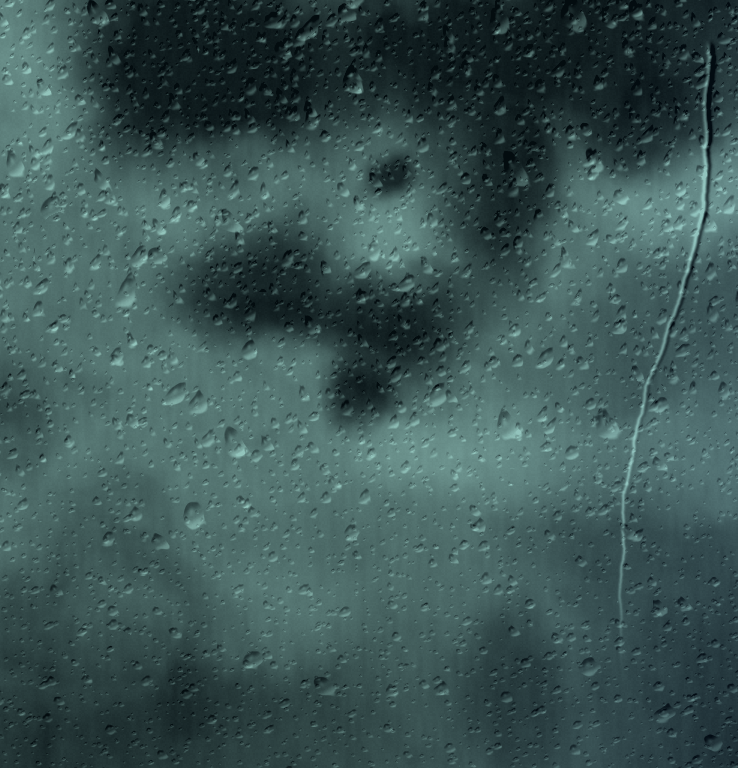
Reproduce this texture procedurally as a Shadertoy shader.

```glsl
#define SHADOW_COLOR vec3(0.045, 0.090, 0.100)
#define LIGHT_COLOR vec3(0.470, 0.635, 0.610)
#define BASE_TONE 0.62
#define STORM_DEPTH 0.52
#define HAZE_DEPTH 0.21
#define GLOW_GAIN 0.20
#define CLOUD_WARP 0.13
#define DROP_CONTRAST 0.50
#define GRAIN 0.035

float hash1(vec2 p) {
    vec3 q = fract(p.xyx * 0.1031);
    q += dot(q, q.yzx + 33.33);
    return fract((q.x + q.y) * q.z);
}

vec3 hash3(vec2 p) {
    vec3 q = fract(p.xyx * vec3(0.1031, 0.1030, 0.0973));
    q += dot(q, q.yxz + 33.33);
    return fract((q.xxy + q.yzz) * q.zyx);
}

float noise(vec2 p) {
    vec2 i = floor(p), f = fract(p);
    f = f * f * (3.0 - 2.0 * f);
    vec2 e = vec2(0, 1);
    return mix(mix(hash1(i), hash1(i + e.yx), f.x),
               mix(hash1(i + e), hash1(i + e.yy), f.x), f.y);
}

float fbm(vec2 p) {
    float sum = 0.0, gain = 0.5;
    for (int i = 0; i < 5; i++) {
        sum += gain * noise(p);
        p = mat2(1.6, 1.2, -1.2, 1.6) * p + 7.3;
        gain *= 0.5;
    }
    return sum;
}

// Soft union of cloud masses, each given as centre and radii
float cover(vec2 p, vec4 masses[7]) {
    float gap = 1.0;
    for (int i = 0; i < 7; i++) {
        float d = length((p - masses[i].xy) / masses[i].zw);
        gap *= smoothstep(0.3, 1.35, d);
    }
    return 1.0 - gap;
}

float skyTone(vec2 p) {
    vec4 storm[7] = vec4[7](
        vec4(0.26, 0.93, 0.18, 0.18), vec4(0.77, 0.97, 0.34, 0.18),
        vec4(0.65, 0.75, 0.09, 0.13), vec4(0.36, 0.64, 0.13, 0.10),
        vec4(0.52, 0.59, 0.12, 0.07), vec4(0.46, 0.49, 0.05, 0.06),
        vec4(0.49, 0.79, 0.04, 0.03));
    vec4 haze[7] = vec4[7](
        vec4(0.84, 0.28, 0.16, 0.10), vec4(0.02, 0.46, 0.09, 0.11),
        vec4(0.67, 0.09, 0.07, 0.12), vec4(0.15, 0.06, 0.40, 0.20),
        vec4(0.95, 0.10, 0.20, 0.20), vec4(0.88, 0.57, 0.12, 0.10),
        vec4(0.45, 0.92, 0.36, 0.15));
    vec4 glow[7] = vec4[7](
        vec4(0.27, 0.76, 0.14, 0.07), vec4(0.44, 0.82, 0.09, 0.06),
        vec4(0.91, 0.75, 0.12, 0.08), vec4(0.60, 0.42, 0.16, 0.08),
        vec4(0.05, 0.90, 0.10, 0.15), vec4(0.52, 0.69, 0.10, 0.08),
        vec4(0.36, 0.20, 0.12, 0.08));
    vec2 warp = vec2(fbm(p * 6.0), fbm(p * 6.0 + 19.0)) - 0.48;
    vec2 q = p + CLOUD_WARP * warp;
    float tone = BASE_TONE - 0.20 * (1.0 - smoothstep(0.0, 0.45, p.y));
    tone += 0.34 * (fbm(p * vec2(4.0, 5.0) + 3.0 * warp) - 0.48);
    tone += GLOW_GAIN * cover(q, glow) - HAZE_DEPTH * cover(q, haze);
    return max(tone - STORM_DEPTH * cover(q, storm), 0.03);
}

// Jittered beads of water: dark upper side, lit lower crescent, small glint
float drops(vec2 p, float cells, float fill, float flatten) {
    vec2 g = p * cells, base = floor(g);
    float shade = 0.0;
    for (int y = -1; y <= 1; y++)
    for (int x = -1; x <= 1; x++) {
        vec2 id = base + vec2(x, y);
        vec3 place = hash3(id + cells), form = hash3(id + cells * 3.0 + 41.0);
        if (place.z > fill) continue;
        float size = mix(0.13, 0.36, form.x * form.x);
        vec2 q = (g - id - 0.1 - 0.8 * place.xy) / size;
        q.x += (form.y - 0.5) * q.y;
        q *= vec2(1.0 + 0.25 * q.y, 1.0 / mix(0.9, 1.9, form.z * flatten));
        float r = length(q) + 0.35 * (noise(q * 1.7 + id) - 0.5);
        float aa = min(cells / (size * iResolution.y), 0.6);
        float body = 1.0 - smoothstep(1.0 - aa, 1.0 + aa, r);
        float side = dot(q, vec2(-0.45, 0.9));
        vec2 glint = q - vec2(-0.25, 0.3);
        shade += body * (0.95 * smoothstep(0.1, 0.8, -side)
                       - 0.85 * smoothstep(0.0, 0.7, side)
                       + 0.60 * exp(-12.0 * dot(glint, glint)));
    }
    return shade;
}

// Thin wandering run of water down the right side
float trickle(vec2 p) {
    float path = 0.805 + 0.118 * smoothstep(0.26, 0.85, p.y);
    path += 0.022 * (fbm(vec2(p.y * 14.0, 2.0)) - 0.5);
    float d = (p.x - path) / mix(0.0018, 0.0032, p.y);
    float ends = smoothstep(0.10, 0.30, p.y) * (1.0 - smoothstep(0.93, 0.95, p.y));
    float lit = exp(-d * d), dark = exp(-(d - 1.7) * (d - 1.7));
    return ends * (0.5 * lit - 0.7 * dark * smoothstep(0.3, 0.9, p.y));
}

void mainImage(out vec4 fragColor, in vec2 fragCoord) {
    vec2 p = fragCoord / iResolution.y;
    float tone = skyTone(p);

    // Three sizes of bead, denser over the dark clouds
    float flatten = smoothstep(0.05, 0.6, p.y);
    float wet = mix(0.75, 1.15, noise(p * 9.0)) + 0.25 * (1.0 - smoothstep(0.1, 0.4, tone));
    float beads = 0.75 * drops(p, 88.0, 0.50 * wet, flatten)
                + drops(p, 50.0, 0.42 * wet, flatten)
                + drops(p, 25.0, 0.20 * wet * mix(0.6, 1.3, p.y), flatten);
    tone += DROP_CONTRAST * beads * mix(0.65, 1.0, p.y);
    tone += trickle(p);

    // Faint runs on the glass and fine grain
    tone += 0.05 * (noise(p * vec2(150.0, 22.0)) - 0.5);
    tone += GRAIN * (hash1(floor(p * 512.0)) - 0.5);

    vec3 color = mix(SHADOW_COLOR, LIGHT_COLOR, clamp(tone, -0.08, 1.25));
    color += vec3(-0.008, -0.008, 0.014) * smoothstep(0.4, 0.95, p.x - 0.3 * p.y);
    fragColor = vec4(color, 1.0);
}
```
